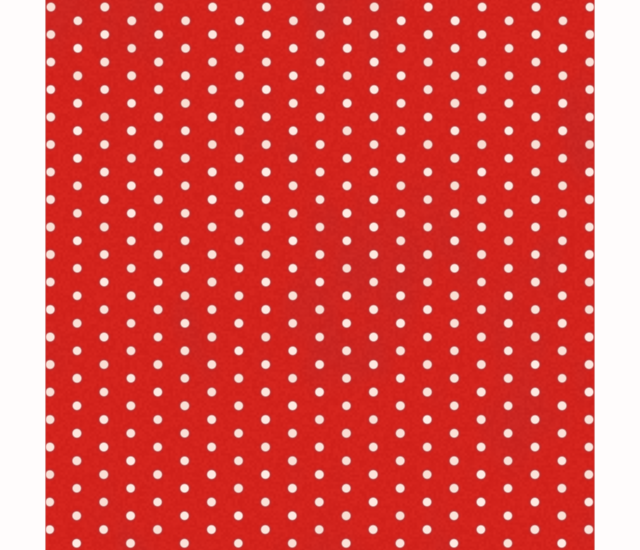
This pattern is drawn by a WebGL 1 fragment shader. Its source:

```glsl
precision highp float;

uniform vec2 u_resolution;

const vec3 PAPER = vec3(1.0, 0.99, 0.99);
const vec3 RED = vec3(0.83, 0.135, 0.11);
const vec3 DEEP_RED = vec3(0.75, 0.16, 0.16);
const vec3 RIM = vec3(0.73, 0.28, 0.27);
const vec3 CREAM = vec3(1.0, 0.92, 0.89);

// Lengths are fractions of the canvas height
const float CLOTH_HALF_WIDTH = 0.4993;
const vec2 DOT_SPACING = vec2(0.049, 0.05);
const float FIRST_DOT = 0.0128;
const float DOT_RADIUS = 0.0082;
const float SKEW = 0.0023;

float hash(vec2 p) {
  vec3 q = fract(vec3(p.xyx) * 0.1031);
  q += dot(q, q.yzx + 33.33);
  return fract((q.x + q.y) * q.z);
}

float valueNoise(vec2 p) {
  vec2 cell = floor(p);
  vec2 f = fract(p);
  f = f * f * (3.0 - 2.0 * f);
  float low = mix(hash(cell), hash(cell + vec2(1.0, 0.0)), f.x);
  float high = mix(hash(cell + vec2(0.0, 1.0)), hash(cell + vec2(1.0)), f.x);
  return mix(low, high, f.y);
}

float fractalNoise(vec2 p) {
  float sum = 0.0;
  float weight = 0.5;
  for (int i = 0; i < 3; i++) {
    sum += weight * valueNoise(p);
    p = p * 2.1 + 17.0;
    weight *= 0.5;
  }
  return sum / 0.875;
}

float fillMask(float dist, float softness) {
  return 1.0 - smoothstep(-softness, softness, dist);
}

// Nearest dot of a half-drop lattice: xy = offset from its centre, zw = cell
vec4 halfDrop(vec2 p, vec2 spacing, float start) {
  float column = floor(p.x / spacing.x + 0.5);
  float drop = start + 0.5 * spacing.y * mod(column, 2.0);
  float row = floor((p.y - drop) / spacing.y + 0.5);
  vec2 centre = vec2(column * spacing.x, drop + row * spacing.y);
  return vec4(p - centre, column, row);
}

// Dyed ground with soft blotches and fine grain
vec3 clothColor(vec2 p) {
  float blotch = fractalNoise(p * vec2(9.0, 5.0) + 40.0);
  float grain = valueNoise(p * 230.0 + 300.0) - 0.5;
  vec3 color = mix(RED, DEEP_RED, 0.45 * smoothstep(0.5, 0.85, blotch));
  return color + grain * vec3(0.035, 0.03, 0.025);
}

vec3 paintDot(vec3 ground, float dist, float tint, float pixel) {
  float halo = 1.0 - smoothstep(0.0008, 0.006, dist);
  float rim = fillMask(dist - 0.0011, 0.0012 + 0.5 * pixel);
  float core = fillMask(dist + 0.0004, 0.0011 + 0.5 * pixel);
  vec3 color = mix(ground, DEEP_RED, 0.8 * halo);
  color = mix(color, RIM, 0.75 * rim);
  return mix(color, CREAM - tint * vec3(0.02, 0.06, 0.07), core);
}

void main() {
  float pixel = 1.0 / u_resolution.y;
  vec2 p = vec2(gl_FragCoord.x - 0.5 * u_resolution.x,
                u_resolution.y - gl_FragCoord.y) * pixel;

  // The printed columns lean slightly
  vec2 printed = p + vec2(SKEW * p.y - 0.0008, 0.0);
  vec4 spot = halfDrop(printed, DOT_SPACING, FIRST_DOT);
  float tint = hash(spot.zw + 60.0);
  float radius = DOT_RADIUS + 0.0004 * (hash(spot.zw + 110.0) - 0.5);
  vec3 color = paintDot(clothColor(p), length(spot.xy) - radius, tint, pixel);

  // Cut edges of the cloth against the pale margins
  float edge = abs(p.x) - CLOTH_HALF_WIDTH;
  float hem = smoothstep(-0.003, 0.0, edge);
  color = mix(color, RIM, 0.6 * hem);
  color = mix(PAPER, color, fillMask(edge, pixel));
  gl_FragColor = vec4(color, 1.0);
}
```
